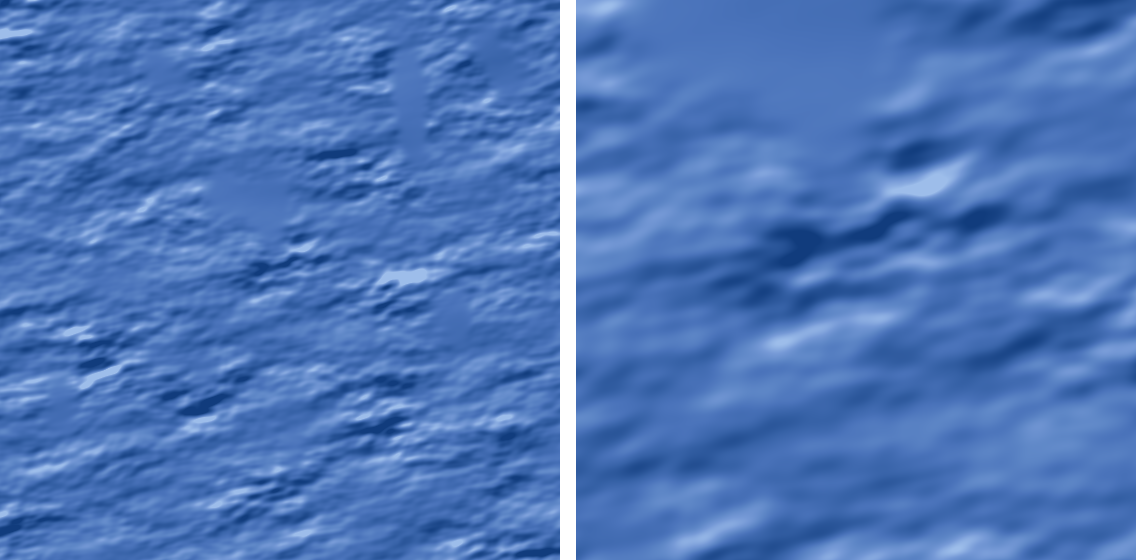
Left, the full canvas; right, a detail of the centre.
Give the GLSL for this texture, as a three.js fragment shader.

```glsl
// Rippled blue water-like relief: slanted bumps lit from the upper left, with calm patches.
varying vec2 vUv;

const vec3 DEEP  = vec3(0.12, 0.29, 0.55);
const vec3 DARK  = vec3(0.21, 0.38, 0.65);
const vec3 BASE  = vec3(0.29, 0.45, 0.73);
const vec3 LIGHT = vec3(0.37, 0.53, 0.78);
const vec3 PALE  = vec3(0.46, 0.60, 0.84);
const vec3 GLINT = vec3(0.58, 0.71, 0.90);

const vec2 TO_LIGHT = vec2(-0.5, 0.87);
const float SLOPE_STEP = 0.004;
const float SLANT = 0.17;

// Sine-free hash giving a unit gradient per lattice point
vec2 gradientAt(vec2 cell) {
  vec3 h = fract(cell.xyx * vec3(0.1031, 0.1030, 0.0973));
  h += dot(h, h.yzx + 33.33);
  return normalize(fract((h.xx + h.yz) * h.zy) - 0.4999);
}

// Gradient noise with quintic blending, about -0.7 to 0.7
float noise(vec2 p) {
  vec2 cell = floor(p);
  vec2 f = p - cell;
  vec2 u = f * f * f * (f * (f * 6.0 - 15.0) + 10.0);
  vec2 e = vec2(0.0, 1.0);
  float a = dot(gradientAt(cell), f);
  float b = dot(gradientAt(cell + e.yx), f - e.yx);
  float c = dot(gradientAt(cell + e.xy), f - e.xy);
  float d = dot(gradientAt(cell + e.yy), f - e.yy);
  return mix(mix(a, b, u.x), mix(c, d, u.x), u.y);
}

// Height of one layer of bumps, sheared so its streaks rise to the right
float bumps(vec2 p, vec2 freq, float seed) {
  p.y += 0.012 * noise(p * 6.0 + seed) - SLANT * p.x;
  return noise(p * freq + seed);
}

// Slope towards the light, made independent of the layer's frequency
float relief(vec2 p, vec2 freq, float seed) {
  float drop = bumps(p, freq, seed) - bumps(p + TO_LIGHT * SLOPE_STEP, freq, seed);
  return drop / (SLOPE_STEP * freq.y);
}

// Colour ramp: each whole step of tone reaches the next colour
vec3 waterColor(float tone) {
  vec3 color = mix(DEEP, DARK, clamp(tone, -0.6, 1.0));
  color = mix(color, BASE, clamp(tone - 1.0, 0.0, 1.0));
  color = mix(color, LIGHT, clamp(tone - 2.0, 0.0, 1.0));
  color = mix(color, PALE, clamp(tone - 3.0, 0.0, 1.0));
  return mix(color, GLINT, clamp(tone - 4.0, 0.0, 1.3));
}

void main() {
  vec2 p = vUv;

  // Broad swell, then streaks, lumps and fine grain
  float swell = 0.45 * relief(p, vec2(3.5, 7.0), 11.3);
  float detail = 0.95 * relief(p, vec2(7.5, 17.0), 47.1)
               + 0.95 * relief(p, vec2(18.0, 35.0), 83.7)
               + 0.68 * relief(p, vec2(40.0, 66.0), 129.9);

  // Clusters of strong contrast, and upright patches without detail
  float strength = exp(1.7 * noise(p * vec2(6.0, 10.0) + 171.4));
  float calm = smoothstep(0.24, 0.46, noise(p * vec2(8.0, 4.5) + 213.6));

  float shade = swell + detail * strength * (1.0 - 0.96 * calm);
  float tone = 2.0 + shade + 0.05 * shade * shade;
  gl_FragColor = vec4(waterColor(tone), 1.0);
}
```
